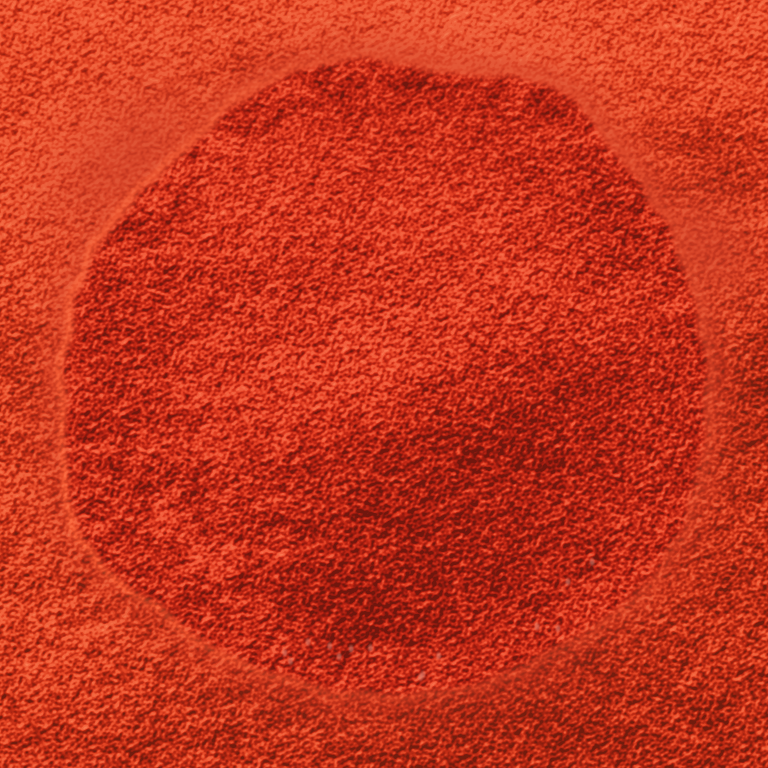
A Shadertoy shader for this texture:

```glsl
#define MOUND_CENTER vec2(0.501, 0.512)
#define MOUND_RADIUS 0.414
#define RIM_WOBBLE 0.009
#define HAZE_WIDTH 0.028
#define HAZE_COLOR vec3(0.80, 0.26, 0.17)
#define LIGHT_OFFSET vec2(-0.14, 0.30)
#define GRAIN_SCALE 185.0
#define GRAIN_CONTRAST 1.2
#define BASE_TONE 0.53
#define SPECK_COUNT 14

float hash(vec2 cell) {
    vec3 q = fract(cell.xyx * vec3(0.1031, 0.1030, 0.0973));
    q += dot(q, q.yzx + 33.33);
    return fract((q.x + q.y) * q.z);
}

float cornerSlope(vec2 cell, vec2 offset) {
    float angle = 6.2832 * hash(cell);
    return dot(vec2(cos(angle), sin(angle)), offset);
}

float gradientNoise(vec2 p) {
    vec2 i = floor(p), f = fract(p);
    vec2 u = f * f * f * (f * (f * 6.0 - 15.0) + 10.0);
    vec2 e = vec2(0.0, 1.0);
    float low = mix(cornerSlope(i, f), cornerSlope(i + e.yx, f - e.yx), u.x);
    float high = mix(cornerSlope(i + e, f - e), cornerSlope(i + 1.0, f - 1.0), u.x);
    return mix(low, high, u.y);
}

// Bumpy layer lit from above, on a grid turned by an angle
float litNoise(vec2 p, float turn) {
    float c = cos(turn), s = sin(turn);
    mat2 rotation = mat2(c, -s, s, c);
    float height = gradientNoise(rotation * p);
    return 1.5 * height - 0.8 * gradientNoise(rotation * (p + LIGHT_OFFSET));
}

// Soft elliptical patch, tilted by an angle
float patchAt(vec2 p, vec2 center, vec2 size, float tilt) {
    vec2 d = p - center;
    float c = cos(tilt), s = sin(tilt);
    d = vec2(c * d.x + s * d.y, c * d.y - s * d.x) / size;
    return exp(-dot(d, d));
}

// Signed distance to the uneven rim, negative inside
float moundDistance(vec2 p) {
    float rim = length(p - MOUND_CENTER) - MOUND_RADIUS;
    rim -= 0.032 * patchAt(p, vec2(0.10, 0.30), vec2(0.12), 0.0);
    rim -= 0.020 * patchAt(p, vec2(0.87, 0.28), vec2(0.18), 0.0);
    rim += 0.024 * patchAt(p, vec2(0.23, 0.80), vec2(0.14), 0.0);
    rim -= 0.018 * patchAt(p, vec2(0.73, 0.88), vec2(0.08), 0.0);
    rim += 0.014 * patchAt(p, vec2(0.57, 0.91), vec2(0.07), 0.0);
    return rim + RIM_WOBBLE * gradientNoise(p * 22.0);
}

float moundShade(vec2 p) {
    float t = 0.12 * patchAt(p, vec2(0.46, 0.53), vec2(0.19, 0.09), 0.35);
    t += 0.11 * patchAt(p, vec2(0.68, 0.65), vec2(0.14, 0.06), -0.3);
    t += 0.07 * patchAt(p, vec2(0.38, 0.75), vec2(0.22, 0.10), 0.1);
    t += 0.07 * patchAt(p, vec2(0.28, 0.23), vec2(0.11, 0.08), -0.6);
    t -= 0.16 * patchAt(p, vec2(0.68, 0.42), vec2(0.25, 0.13), 0.4);
    t -= 0.17 * patchAt(p, vec2(0.48, 0.24), vec2(0.24, 0.11), 0.15);
    t -= 0.09 * patchAt(p, vec2(0.14, 0.50), vec2(0.06, 0.17), 0.0);
    t -= 0.08 * patchAt(p, vec2(0.46, 0.88), vec2(0.22, 0.05), 0.0);
    t -= 0.08 * patchAt(p, vec2(0.80, 0.76), vec2(0.09, 0.12), 0.4);
    return t - 0.05;
}

float groundShade(vec2 p) {
    float t = mix(-0.07, 0.12, smoothstep(0.1, 0.9, p.y + 0.35 * (0.5 - p.x)));
    t += 0.08 * patchAt(p, vec2(0.62, 0.95), vec2(0.25, 0.08), -0.2);
    t += 0.06 * patchAt(p, vec2(0.09, 0.17), vec2(0.14, 0.12), -0.5);
    t -= 0.18 * patchAt(p, vec2(0.91, 0.82), vec2(0.09, 0.05), -0.2);
    t -= 0.16 * patchAt(p, vec2(0.96, 0.755), vec2(0.13, 0.018), 0.0);
    t -= 0.15 * patchAt(p, vec2(1.0, 0.50), vec2(0.06, 0.10), 0.0);
    t -= 0.15 * patchAt(p, vec2(0.02, 0.53), vec2(0.05, 0.12), 0.0);
    t -= 0.12 * patchAt(p, vec2(0.68, 0.05), vec2(0.36, 0.09), 0.1);
    t -= 0.12 * patchAt(p, vec2(0.32, 0.92), vec2(0.06, 0.04), 0.5);
    return t;
}

vec3 powderColor(float t) {
    vec3 color = mix(vec3(0.44, 0.09, 0.055), vec3(0.60, 0.105, 0.06), smoothstep(0.08, 0.28, t));
    color = mix(color, vec3(0.75, 0.15, 0.08), smoothstep(0.25, 0.45, t));
    color = mix(color, vec3(0.89, 0.25, 0.14), smoothstep(0.43, 0.63, t));
    color = mix(color, vec3(0.95, 0.37, 0.24), smoothstep(0.60, 0.82, t));
    return mix(color, vec3(0.98, 0.48, 0.33), smoothstep(0.85, 1.15, t));
}

void mainImage(out vec4 fragColor, in vec2 fragCoord) {
    vec2 p = fragCoord / iResolution.xy;
    float rim = moundDistance(p);
    float inside = 1.0 - smoothstep(-0.008, 0.008, rim);

    // Lumps are strongest at the lower left and along the upper rim
    float lumps = patchAt(p, vec2(0.22, 0.30), vec2(0.15, 0.16), 0.0);
    lumps += 0.8 * inside * smoothstep(-0.08, -0.01, rim) * smoothstep(0.5, 0.8, p.y);

    // Fine grains over progressively larger clumps
    float grain = 0.42 * litNoise(p * GRAIN_SCALE, 0.5);
    grain += 0.30 * litNoise(p * GRAIN_SCALE * 0.56 + 31.0, 1.1);
    grain += (0.13 + 0.10 * lumps) * litNoise(p * 45.0 + 7.0, 0.3);
    grain += (0.09 + 0.12 * lumps) * litNoise(p * 20.0 + 53.0, 0.8);
    grain += 0.06 * litNoise(p * vec2(6.0, 9.0) + 11.0, 0.2);

    // Soft focus beyond the rim
    float blur = patchAt(p, vec2(0.17, 0.79), vec2(0.13, 0.08), 0.7);
    blur += patchAt(p, vec2(0.91, 0.68), vec2(0.09, 0.07), -0.8);
    float haze = (1.0 - inside) * exp(-max(rim, 0.0) / HAZE_WIDTH);
    haze *= mix(0.55, 0.9, smoothstep(0.25, 0.75, p.y));
    float softness = clamp(max(haze, 0.7 * blur * (1.0 - inside)), 0.0, 0.85);

    float tone = BASE_TONE + mix(groundShade(p), moundShade(p), inside);
    float focus = (1.0 - 0.5 * softness) * mix(1.0, 0.8, smoothstep(0.6, 0.9, p.y));
    vec3 color = powderColor(tone + GRAIN_CONTRAST * grain * focus);
    color.g += 0.02 * (1.0 - inside);
    color = mix(color, HAZE_COLOR, 0.75 * softness);

    // Thin warm edge, brightest on the left
    float edge = exp(-pow((rim - 0.006) / 0.006, 2.0));
    color += edge * mix(0.12, 0.03, smoothstep(0.1, 0.6, p.x)) * vec3(0.7, 0.6, 0.3);

    // Pale flecks along the lower rim
    for (int i = 0; i < SPECK_COUNT; i++) {
        float id = float(i);
        float angle = mix(-2.0, -0.7, hash(vec2(id, 4.0)));
        float reach = MOUND_RADIUS * mix(0.86, 0.98, hash(vec2(id, 9.0)));
        vec2 d = p - MOUND_CENTER - reach * vec2(cos(angle), sin(angle));
        float fleck = 1.0 - smoothstep(0.001, 0.005, length(d * vec2(1.0, 0.7)));
        color = mix(color, vec3(0.86, 0.52, 0.45), 0.55 * fleck);
    }
    fragColor = vec4(clamp(color, 0.0, 1.0), 1.0);
}
```
